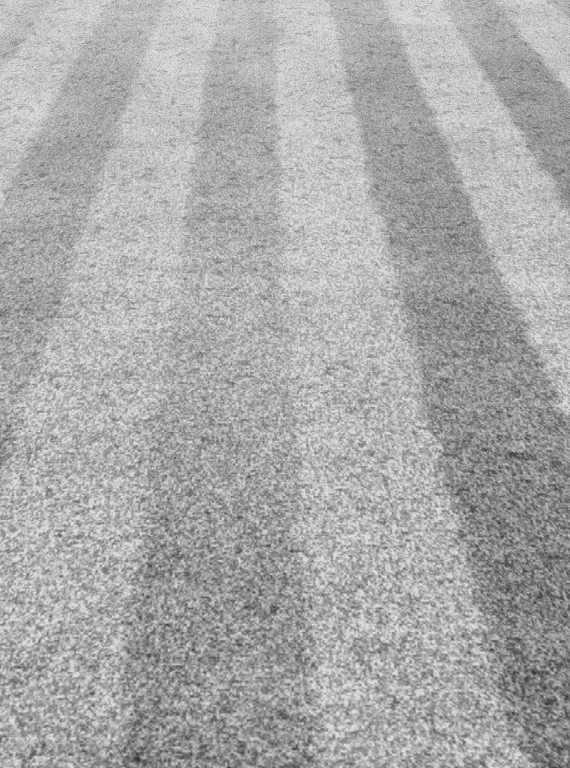
This texture is drawn by a Shadertoy shader. Its source:

```glsl
const float FAR_WIDTH = 0.0965;     // stripe width at the top edge
const float WIDTH_GROWTH = 0.26;    // added stripe width at the bottom edge
const vec3 AXIS = vec3(0.482, 0.030, 0.055); // central seam: start, slope, bend
const float FAR_LIGHT = 0.795;
const float NEAR_LIGHT = 0.665;
const float STRIPE_CONTRAST = 0.098;
const float RIGHT_CONTRAST = 0.07;
const float SEAM_SOFTNESS = 0.06;
const float SEAM_WOBBLE = 0.12;
const vec2 TUFT_DENSITY = vec2(58.0, 330.0);
const vec2 STREAK_DENSITY = vec2(15.0, 170.0);
const vec2 PATCH_DENSITY = vec2(1.3, 9.0);
const float FAR_GRAIN = 0.24;
const float NEAR_GRAIN = 0.52;
const float STREAK_DEPTH = 0.11;
const float PATCH_DEPTH = 0.10;
const float BAND_DEPTH = 0.09;
const float DARKEST = 0.16;
const float BRIGHTEST = 0.86;

float hash(vec2 cell) {
    vec3 q = fract(cell.xyx * 0.1031);
    q += dot(q, q.yzx + 33.33);
    return fract((q.x + q.y) * q.z);
}

float valueNoise(vec2 p) {
    vec2 cell = floor(p);
    vec2 f = fract(p);
    f = f * f * (3.0 - 2.0 * f);
    float low = mix(hash(cell), hash(cell + vec2(1.0, 0.0)), f.x);
    float high = mix(hash(cell + vec2(0.0, 1.0)), hash(cell + 1.0), f.x);
    return mix(low, high, f.y);
}

float layeredNoise(vec2 p) {
    float sum = 0.0;
    float weight = 0.55;
    for (int i = 0; i < 4; i++) {
        sum += weight * (valueNoise(p) - 0.5);
        p = p * 2.03 + 17.3;
        weight *= 0.5;
    }
    return sum;
}

// Positive inside the light stripes, negative inside the dark ones
float stripeDistance(float across) {
    return 0.5 - abs(mod(across + 0.5, 2.0) - 1.0);
}

void mainImage(out vec4 fragColor, in vec2 fragCoord) {
    vec2 uv = fragCoord / iResolution.xy;
    float nearness = 1.0 - uv.y;

    // Ground coordinates: stripes fan out towards the viewer
    float stripeWidth = FAR_WIDTH + WIDTH_GROWTH * nearness;
    float axis = AXIS.x + nearness * (AXIS.y + AXIS.z * nearness);
    vec2 ground = vec2((uv.x - axis) / stripeWidth, log(stripeWidth / FAR_WIDTH));

    // Mown stripes with slightly ragged seams
    float wobble = SEAM_WOBBLE * layeredNoise(ground * vec2(5.0, 45.0) + 61.0);
    float softness = SEAM_SOFTNESS + 1.0 / (iResolution.x * stripeWidth);
    float lightStripe = smoothstep(-softness, softness, stripeDistance(ground.x + wobble));

    // Contrast grows to the right and fades in worn areas
    float contrast = STRIPE_CONTRAST + RIGHT_CONTRAST * smoothstep(0.45, 0.85, uv.x);
    vec2 wornOffset = (uv - vec2(0.38, 0.54)) / vec2(0.20, 0.14);
    contrast *= 1.0 - 0.6 * exp(-dot(wornOffset, wornOffset));
    contrast *= smoothstep(-4.9, -4.0, ground.x);
    contrast *= mix(0.5, 1.0, smoothstep(0.0, 0.12, nearness));

    float shade = mix(FAR_LIGHT, NEAR_LIGHT, nearness);
    shade -= contrast * (1.0 - lightStripe);

    // Broad patches and bands lying across the pile
    shade += PATCH_DEPTH * layeredNoise(ground * PATCH_DENSITY + 23.0);
    shade += BAND_DEPTH * layeredNoise(ground * vec2(0.9, 42.0) + 41.0);

    // Short dark gaps between rows
    float gaps = valueNoise(ground * STREAK_DENSITY + 7.0);
    shade -= STREAK_DEPTH * smoothstep(0.66, 0.98, gaps);

    // Tufts: clumps plus fine fibres
    vec2 tuft = ground * TUFT_DENSITY;
    float grain = 0.62 * (valueNoise(tuft + 131.0) - 0.5)
                + 0.50 * (valueNoise(tuft * 1.7 + 73.0) - 0.5)
                + 0.12 * (valueNoise(tuft * vec2(0.35, 0.6) + 19.0) - 0.5);
    shade += mix(FAR_GRAIN, NEAR_GRAIN, smoothstep(0.0, 0.85, nearness)) * grain;

    fragColor = vec4(vec3(clamp(shade, DARKEST, BRIGHTEST)), 1.0);
}
```
